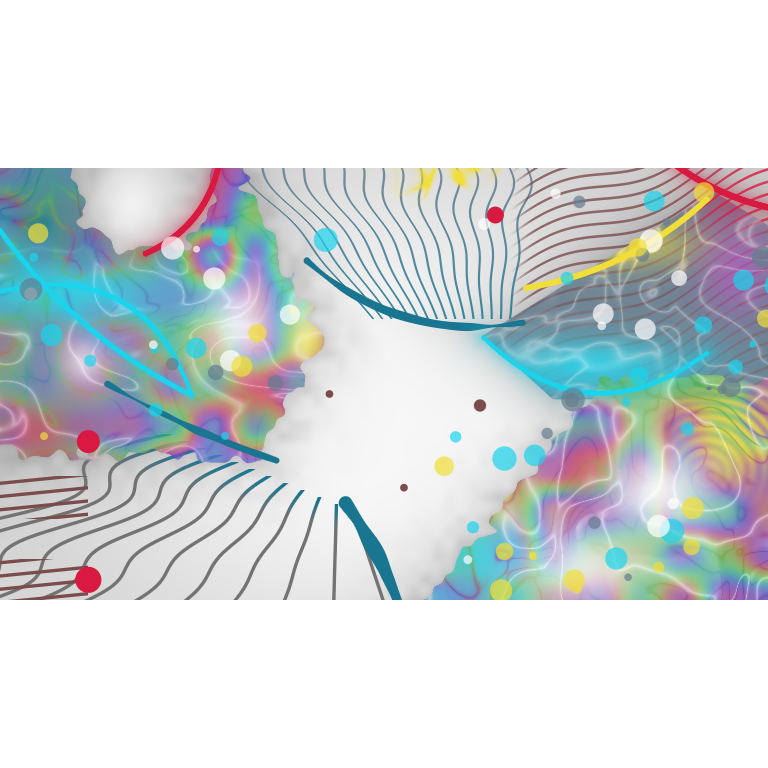
Give the GLSL for this background, as a Shadertoy shader.

```glsl
const vec3 CYAN = vec3(.1, .83, .93), TEAL = vec3(.1, .46, .57), SLATE = vec3(.4, .49, .56), WHITE = vec3(1);
const vec3 YELLOW = vec3(.95, .87, .22), RED = vec3(.85, .1, .25), BROWN = vec3(.48, .3, .3), VIOLET = vec3(.66, .35, .72);
vec2 p;
vec3 ink;

float hash(vec2 q) { return fract(sin(dot(q, vec2(127.1, 311.7))) * 4375.85); }

float noise(vec2 q) {
    vec2 i = floor(q), f = fract(q), e = vec2(1, 0);
    f = f * f * (3. - 2. * f);
    return mix(mix(hash(i), hash(i + e), f.x), mix(hash(i + e.yx), hash(i + 1.), f.x), f.y);
}

float cover(float d) { return clamp(.5 - d * iResolution.y, 0., 1.); }

float spot(float x, float y, float rx, float ry) {
    vec2 q = (p - vec2(x, y)) / vec2(rx, ry);
    return exp(-dot(q, q));
}

void paint(inout vec3 base, vec3 tint, float a) { base = mix(base, tint, clamp(a, 0., 1.)); }

void glow(vec3 tint, float a, float x, float y, float rx, float ry) { paint(ink, tint, a * spot(x, y, rx, ry)); }

// Distance to a line from a to b, bowed sideways
float bow(float ax, float ay, float bx, float by, float bend) {
    vec2 a = vec2(ax, ay), d = vec2(bx, by) - a;
    float t = clamp(dot(p - a, d) / dot(d, d), 0., 1.);
    return length(p - a - d * t - vec2(-d.y, d.x) * bend * t * (1. - t));
}

// Bright threads along warped noise contours
float strands(float scale) {
    vec2 warp = vec2(noise(p * 13.), noise(p * 13. + 7.));
    return pow(1. - abs(2. * noise(p * scale + 5. * warp) - 1.), 9.);
}

float stripes(float v, float n, float w) { return cover(abs(fract(v * n) - .5) / n - w); }

float fanX(float t, float top, float y) {
    float k = clamp((top - y) / (top - .215), 0., 1.);
    return mix(.22 + .24 * t, .72 * t - .22, k + .09 * (1. - t) * sin(12.6 * k));
}

void mainImage(out vec4 fragColor, in vec2 fragCoord) {
    p = fragCoord / iResolution.xy;
    float lace = .03 * (noise(p * 65.) - .5), fine = strands(42.), broad = strands(17.);
    float left = lace + max(max(p.x + .5 * abs(p.y - .56) - .42, .41 - p.y), .09 - length(p - vec2(.19, .76)));
    float wing = .8 * max(p.y - .75 + .62 * abs(p.x - .93), .48 + .9 * max(.72 - p.x, 0.) - p.y);
    float right = lace + max(p.y - .505, .8 * (.56 + .8 * (p.y - .22) - p.x));

    // Pale backdrop, shaded near the growths
    vec3 col = vec3(.97 - .13 * smoothstep(.12, .55, length((p - vec2(.5, .46)) * vec2(1, 1.3))));
    col -= .17 * exp(-26. * max(min(left, min(wing, right)), 0.));
    paint(col, WHITE, .7 * spot(.17, .73, .05, .06));

    // Upper fan of wires
    float rise = clamp((p.y - .585) * 5., 0., 1.), spread = mix(.19, .4, rise);
    float u = (p.x - mix(.575, .5, rise)) / spread + .025 * rise * sin(rise * 13. + p.x * 9.);
    paint(col, mix(TEAL, SLATE, rise), .85 * stripes(u * spread, 16. / spread, .0014) * step(abs(u), .5) * step(.585, p.y));

    // Lower fan of wires
    for (int i = 0; i < 12; i++) {
        float t = float(i) / 11., top = mix(.435, .335, t), x = fanX(t, top, p.y);
        float slope = (fanX(t, top, p.y + .001) - x) * 1e3;
        float d = abs(p.x - x) / sqrt(1. + slope * slope) - .0022;
        paint(col, mix(TEAL, vec3(.45), smoothstep(0., .04, top - p.y)), cover(d) * step(p.y, top));
    }

    // Rods, ribbed sheet and curls
    float rods = step(p.x, .115) * step(abs(abs(p.y - .298) - .054), .028);
    paint(col, BROWN, rods * stripes(p.y - .1 * p.x, 58., .0022));
    float ribs = stripes(p.y - .42 * p.x + .014 * sin(p.x * 24.), 62., .0017);
    paint(col, mix(BROWN, RED, smoothstep(.85, .98, p.x)), .8 * ribs * smoothstep(.66, .7, p.x) * step(.6, p.y));
    paint(col, YELLOW, 2. * strands(24.) * spot(.6, .765, .06, .025));

    // Left growth
    vec3 hue = .58 + .42 * cos(6.28 * (1.6 * noise(p * 18.) + vec3(0, .33, .67)));
    ink = mix(SLATE, hue, .25 + .3 * smoothstep(.1, .25, p.x));
    glow(TEAL, .75, .06, .71, .1, .1);
    glow(VIOLET, .7, .13, .53, .07, .08);
    glow(CYAN, 1., .08, .62, .13, .035);
    glow(CYAN, .6, .38, .65, .03, .08);
    glow(RED, .7, .33, .49, .05, .04);
    glow(RED, .6, .04, .44, .08, .03);
    glow(YELLOW, .9, .4, .555, .025, .03);
    paint(ink, hue * .7, fine * .6);
    paint(ink, WHITE, broad * .5 * smoothstep(.72, .62, p.y));
    glow(WHITE, .9, .31, .575, .045, .055);
    glow(WHITE, .7, .11, .53, .03, .03);
    paint(col, ink, cover(left) * (.75 + .25 * broad));

    // Right wing
    ink = mix(SLATE, BROWN, .5 * ribs);
    glow(YELLOW, .6 + broad, .82, .68, .1, .028);
    glow(RED, .3 + .7 * ribs, .95, .73, .06, .03);
    glow(VIOLET, .85, .96, .65, .05, .06);
    glow(CYAN, .9, .77, .525, .13, .035);
    paint(ink, WHITE, broad * .4);
    paint(col, ink, cover(wing) * .88);

    // Lower right growth
    ink = mix(SLATE, hue, .5);
    glow(CYAN, .9, .63, .27, .07, .08);
    glow(RED, .6, .77, .39, .05, .05);
    float loops = sin(420. * length(p - vec2(.92, .38)) + 5. * noise(p * 20.));
    glow(YELLOW, .75 + .3 * loops, .96, .44, .07, .06);
    glow(YELLOW, .8, .63, .35, .05, .03);
    paint(ink, hue * .65, fine * .7);
    paint(ink, WHITE, broad * .6);
    glow(WHITE, .95, .86, .36, .07, .055);
    glow(WHITE, .85, .76, .26, .08, .05);
    paint(col, ink, cover(right) * (.8 + .2 * broad));

    // Stems and glowing ribbons
    float stem = min(bow(.14, .5, .36, .4, -.1), bow(.4, .66, .68, .58, -.48));
    stem = min(stem, bow(.45, .345, .52, .21, .15) - .004);
    paint(col, TEAL, cover(stem - .001 - .006 * noise(p * 28.)));
    float ribbon = min(bow(0., .7, .25, .485, -.25), bow(0., .62, .25, .485, .9));
    ribbon = min(ribbon, bow(.63, .56, .92, .54, -.85));
    paint(col, CYAN, cover(ribbon - .003) + .5 * exp(-ribbon * 90.));
    float arc = min(bow(.285, .785, .19, .67, .5), bow(.88, .785, 1., .73, -.2));
    paint(col, RED, cover(arc - .004) + .5 * exp(-arc * 100.));
    paint(col, YELLOW, cover(bow(.685, .625, .92, .74, -.3) - .004));

    // Scattered discs, then loose beads
    for (int i = 0; i < 75; i++) {
        float n = float(i), kind = hash(vec2(n, 4));
        vec2 r = vec2(hash(vec2(n, 1)), hash(vec2(n, 2))) - .5;
        vec2 c = i % 3 == 0 ? vec2(.23, .57) : i % 3 == 1 ? vec2(.83, .61) : vec2(.76, .34);
        vec3 tint = kind < .3 ? CYAN : kind < .6 ? YELLOW : kind < .8 ? SLATE : WHITE;
        paint(col, tint, .7 * cover(length(p - c - r * vec2(.4, .28)) - .004 - .012 * hash(vec2(n, 3))));
    }
    vec3 beads[6] = vec3[6](vec3(.429, .487, .005), vec3(.625, .472, .008), vec3(.526, .365, .005),
        vec3(.115, .425, .015), vec3(.115, .245, .017), vec3(.645, .72, .011));
    for (int i = 0; i < 6; i++) paint(col, i < 3 ? BROWN : RED, cover(length(p - beads[i].xy) - beads[i].z));

    fragColor = vec4(mix(WHITE, col, cover(abs(p.y - .5) - .28125)), 1);
}
```
